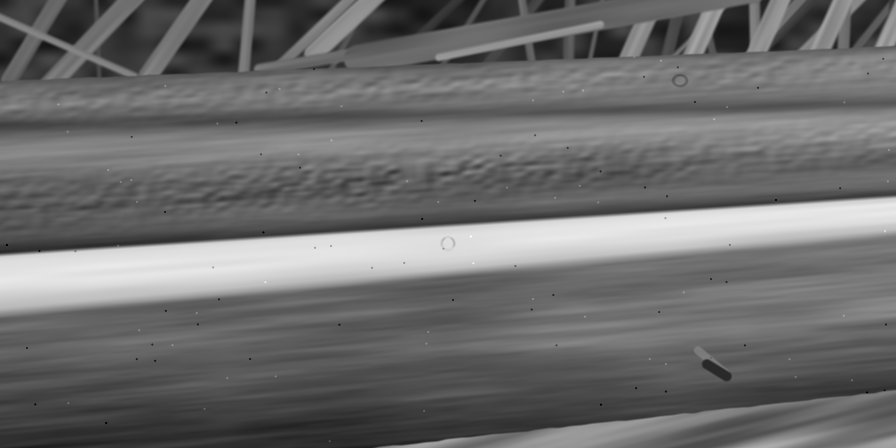
Write a Shadertoy shader that draws this texture.

```glsl
float hash(vec2 p) {
    return fract(sin(dot(p, vec2(127.1, 311.7))) * 43758.5453);
}

float noise(vec2 p) {
    vec2 i = floor(p), f = fract(p);
    f = f * f * (3.0 - 2.0 * f);
    return mix(mix(hash(i), hash(i + vec2(1, 0)), f.x),
               mix(hash(i + vec2(0, 1)), hash(i + vec2(1, 1)), f.x), f.y);
}

float segment(vec2 p, vec2 a, vec2 b) {
    vec2 ab = b - a;
    return length(p - a - ab * clamp(dot(p - a, ab) / dot(ab, ab), 0.0, 1.0));
}

// Bell-shaped band around a centre
float band(float x, float centre, float width) {
    float t = (x - centre) / width;
    return exp(-t * t);
}

void blade(inout float tone, vec2 p, vec2 a, vec2 b, float width, float shade) {
    float d = segment(p, a, b) - width;
    vec2 dir = normalize(b - a);
    float grain = noise(vec2(dot(p, dir) * 5.0, dot(p, vec2(-dir.y, dir.x)) * 90.0));
    tone = mix(tone, shade * (0.85 + 0.3 * grain), smoothstep(0.005, -0.005, d));
}

float undergrowth(vec2 p) {
    float tone = 0.08 + 0.2 * noise(p * vec2(18.0, 30.0));

    // Scattered stems, denser to the right
    for (int i = 0; i < 22; i++) {
        float k = float(i);
        float x = 2.05 * sqrt((k + hash(vec2(k, 1.0))) / 22.0);
        float lean = 0.16 * hash(vec2(k, 2.0)) - 0.03;
        blade(tone, p, vec2(x - lean, 0.82), vec2(x + lean, 1.05),
              0.004 + 0.011 * hash(vec2(k, 3.0)), 0.22 + 0.3 * hash(vec2(k, 4.0)));
    }

    // Larger blades on the left
    blade(tone, p, vec2(0.02, 0.82), vec2(0.14, 1.02), 0.018, 0.37);
    blade(tone, p, vec2(0.11, 0.81), vec2(0.32, 1.03), 0.022, 0.47);
    blade(tone, p, vec2(0.33, 0.83), vec2(0.47, 1.03), 0.021, 0.47);
    blade(tone, p, vec2(-0.02, 0.97), vec2(0.30, 0.83), 0.008, 0.46);
    blade(tone, p, vec2(0.70, 0.88), vec2(0.85, 1.02), 0.021, 0.53);

    // Pale blades on the right
    for (int i = 0; i < 5; i++) {
        float x = 1.42 + 0.14 * float(i);
        blade(tone, p, vec2(x - 0.03, 0.84), vec2(x + 0.06, 1.04), 0.021, 0.57);
    }

    // Long blade crossing behind the leaf
    blade(tone, p, vec2(0.58, 0.845), vec2(1.1, 0.93), 0.013, 0.45);
    blade(tone, p, vec2(0.80, 0.868), vec2(1.68, 1.025), 0.032, 0.39);
    blade(tone, p, vec2(0.98, 0.872), vec2(1.34, 0.945), 0.008, 0.60);

    // Blurred stalks below the leaf
    float across = p.y - 0.24 * p.x;
    float stalks = 0.27 + 0.42 * noise(vec2(p.x * 3.0, across * 32.0));
    stalks += 0.12 * (noise(vec2(p.x * 5.0, across * 85.0)) - 0.5);
    return mix(stalks, tone, step(0.5, p.y));
}

// Fine veins running along the leaf
float veins(vec2 q) {
    return 0.5 * noise(q * vec2(3.0, 55.0)) + 0.3 * noise(q * vec2(5.0, 110.0) + 7.0)
         + 0.2 * noise(q * vec2(14.0, 160.0) + 19.0) - 0.5;
}

float upperHalf(vec2 p, float v, float height) {
    vec2 q = vec2(p.x, v * height);
    float tone = 0.40 + 0.03 * p.x;
    tone += 0.11 * band(v, 0.58 - 0.05 * p.x, 0.12);
    tone -= 0.15 * band(v, 0.745 - 0.06 * p.x, 0.045);
    tone += 0.06 * band(v, 0.87, 0.07);
    tone -= 0.07 * band(v, 0.25, 0.13);
    tone -= 0.20 * band(v, 0.0, 0.08);
    tone -= 0.08 * band(v, 1.0, 0.025);
    tone += 0.15 * veins(q);

    // Embossed blisters
    float rough = band(v, 0.28 + 0.04 * p.x, 0.14) * (0.5 + 0.5 * band(p.x, 0.9, 0.5))
                + 0.5 * band(v, 0.87, 0.10);
    vec2 cell = q * vec2(42.0, 85.0);
    float relief = noise(cell) - noise(cell + vec2(0.35, -0.6));
    return tone + 0.22 * rough * relief;
}

float lowerHalf(vec2 p, float w, float depth) {
    vec2 q = vec2(p.x, w * depth);
    float tone = mix(0.43, 0.20, smoothstep(0.05, 0.85, w));
    tone += 0.14 * smoothstep(0.2, 2.0, p.x) * smoothstep(0.0, 0.5, w);
    tone -= 0.05 * band(w, 0.14, 0.08);
    tone += 0.11 * band(p.y, 0.155 + 0.07 * p.x, 0.03) * band(p.x, 1.25, 0.45);
    tone -= 0.08 * band(w, 1.0, 0.12);
    tone += 0.07 * (noise(p * vec2(4.0, 16.0)) - 0.5);
    return tone + 0.19 * veins(q + 3.0);
}

void mainImage(out vec4 fragColor, in vec2 fragCoord) {
    vec2 p = fragCoord / iResolution.y;
    p.x *= 2.0 * iResolution.y / iResolution.x;
    float soft = max(0.003, 1.0 / iResolution.y);

    // Leaf outline and midrib edges
    float top = 0.818 + 0.039 * p.x + 0.002 * noise(vec2(p.x * 30.0, 1.0));
    float ribTop = 0.432 + 0.065 * p.x;
    float ribBottom = 0.302 + 0.0885 * p.x;
    float bottom = -0.093 + 0.11 * p.x + 0.003 * noise(vec2(p.x * 40.0, 5.0));

    float upper = upperHalf(p, (p.y - ribTop) / (top - ribTop), top - ribTop);
    float lower = lowerHalf(p, (ribBottom - p.y) / (ribBottom - bottom), ribBottom - bottom);

    // Pale midrib
    float r = (p.y - ribBottom) / (ribTop - ribBottom);
    float rib = 0.73 + 0.16 * smoothstep(0.0, 0.5, r) - 0.06 * smoothstep(0.75, 1.0, r);
    rib += 0.05 * (noise(vec2(p.x * 4.0, r * 9.0)) - 0.5);
    float ring = abs(length(p - vec2(1.0, 0.456)) - 0.014);
    rib -= 0.17 * smoothstep(0.005, 0.0, ring) * noise(p * 90.0);

    float leaf = mix(lower, rib, smoothstep(-0.016, 0.012, p.y - ribBottom));
    leaf = mix(leaf, upper, smoothstep(-0.007, 0.005, p.y - ribTop));

    // Droplet and sparse specks
    float drop = abs(length((p - vec2(1.518, 0.82)) * vec2(0.8, 1.0)) - 0.012);
    leaf -= 0.13 * smoothstep(0.005, 0.0, drop);
    vec2 cell = floor(p * 28.0);
    vec2 spot = 0.2 + 0.6 * vec2(hash(cell + 2.0), hash(cell + 9.0));
    float speck = smoothstep(0.10, 0.03, length(fract(p * 28.0) - spot));
    leaf += speck * step(0.91, hash(cell)) * mix(0.15, -0.25, step(0.5, hash(cell + 4.0)));

    // Small dark husk with a lit rim
    float rim = segment(p, vec2(1.558, 0.218), vec2(1.618, 0.168)) - 0.009;
    float husk = segment(p, vec2(1.578, 0.187), vec2(1.622, 0.160)) - 0.011;
    leaf = mix(leaf, 0.53, 0.7 * smoothstep(soft, -soft, rim));
    leaf = mix(leaf, 0.16, smoothstep(soft, -soft, husk));

    float inside = smoothstep(-soft, soft, top - p.y) * smoothstep(-soft, soft, p.y - bottom);
    float tone = mix(undergrowth(p), leaf, inside);
    fragColor = vec4(vec3(clamp(tone, 0.0, 1.0)), 1.0);
}
```
